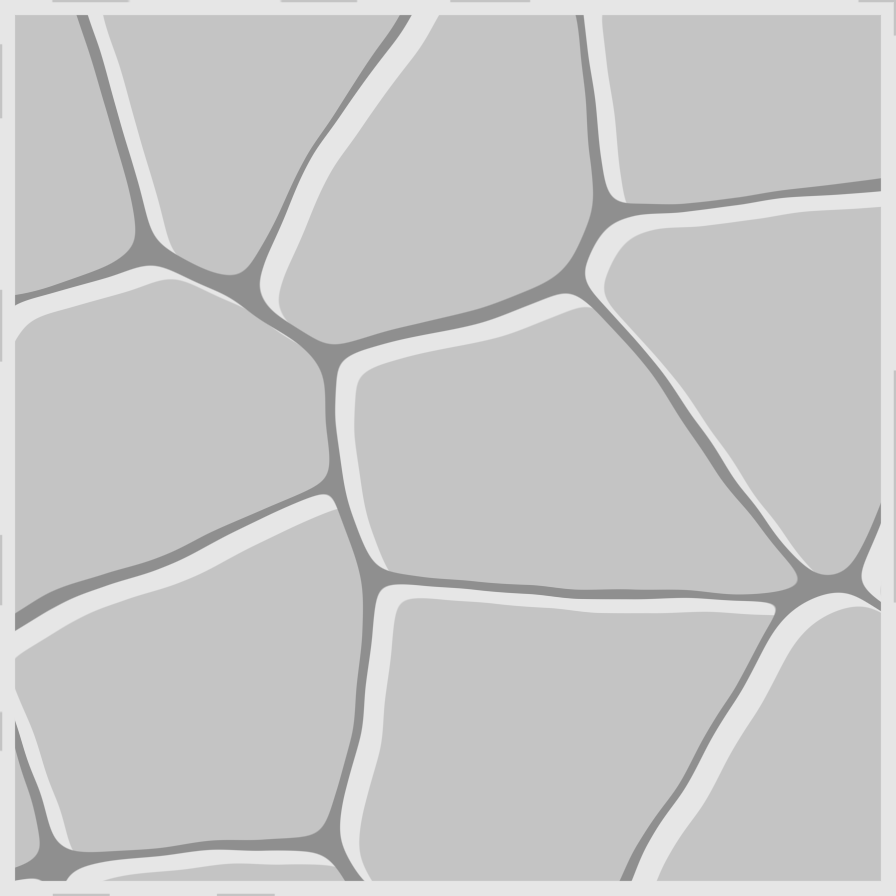
A WebGL 2 fragment shader for this texture:

```glsl
#version 300 es
precision highp float;
// Flat grey paving stones with dark joints, lit upper-left rims and a pale frame.

#define CELLS 2.75
#define JITTER 0.72
#define SEED vec2(17.0, 42.0)
#define JOINT 0.0052
#define ROUNDING 0.010
#define RIM_SHIFT vec2(-0.0225, 0.0165)
#define BEND 0.034
#define RIPPLE 0.006
#define FRAME 0.0168
#define STONE_GREY 0.77
#define RIM_GREY 0.90
#define JOINT_GREY 0.56

uniform vec2 u_resolution;
out vec4 fragColor;

vec2 hash22(vec2 p) {
    vec3 h = fract(p.xyx * vec3(0.1031, 0.1030, 0.0973));
    h += dot(h, h.yzx + 33.33);
    return fract((h.xx + h.yz) * h.zy);
}

vec2 noise(vec2 p) {
    vec2 i = floor(p), f = fract(p);
    f = f * f * (3.0 - 2.0 * f);
    vec2 low = mix(hash22(i), hash22(i + vec2(1, 0)), f.x);
    vec2 high = mix(hash22(i + vec2(0, 1)), hash22(i + vec2(1, 1)), f.x);
    return mix(low, high, f.y);
}

// Bends the straight cell borders into hand-cut curves.
vec2 warp(vec2 p) {
    return p + BEND * (noise(p * 5.0 + 60.0) - 0.5)
             + RIPPLE * (noise(p * 17.0 + 90.0) - 0.5);
}

vec2 cellCentre(vec2 id) {
    return (id + 0.5 + JITTER * (hash22(id + SEED) - 0.5)) / CELLS;
}

vec2 nearestCell(vec2 p) {
    vec2 base = floor(p * CELLS), best = base;
    float nearest = 1e5;
    for (int y = -2; y <= 2; y++)
    for (int x = -2; x <= 2; x++) {
        vec2 id = base + vec2(x, y);
        float d = distance(p, cellCentre(id));
        if (d < nearest) { nearest = d; best = id; }
    }
    return best;
}

// Signed distance inside one stone: a soft minimum over its borders.
float stoneDistance(vec2 p, vec2 id) {
    vec2 q = warp(p), centre = cellCentre(id);
    float sum = 0.0;
    for (int y = -2; y <= 2; y++)
    for (int x = -2; x <= 2; x++) {
        if (x == 0 && y == 0) continue;
        vec2 other = cellCentre(id + vec2(x, y));
        float border = dot(0.5 * (centre + other) - q, normalize(other - centre));
        sum += exp(-border / ROUNDING);
    }
    float jointWidth = JOINT * (0.55 + 0.9 * noise(p * 6.0 + 30.0).x);
    return -ROUNDING * log(sum) - jointWidth;
}

void main() {
    float pixel = 1.0 / u_resolution.y;
    vec2 p = gl_FragCoord.xy * pixel;
    vec2 size = u_resolution * pixel;
    float aa = 0.75 * pixel;

    // Stone body and the rim left uncovered by its shifted copy.
    vec2 id = nearestCell(warp(p));
    float body = smoothstep(-aa, aa, stoneDistance(p, id));
    float face = smoothstep(-aa, aa, stoneDistance(p + RIM_SHIFT, id) + 0.001);
    float grey = mix(JOINT_GREY, mix(RIM_GREY, STONE_GREY, face), body);

    // Pale frame with a few grey flecks along the outer edge.
    vec2 sides = min(p, size - p);
    float edge = min(sides.x, sides.y);
    float fleck = smoothstep(0.70, 0.72, noise(p * 11.0 + 7.0).y);
    fleck *= 1.0 - smoothstep(-aa, aa, edge - 0.0025);
    float frame = 1.0 - smoothstep(-aa, aa, edge - FRAME);
    grey = mix(grey, mix(RIM_GREY, STONE_GREY, fleck), frame);

    fragColor = vec4(vec3(grey), 1.0);
}
```
